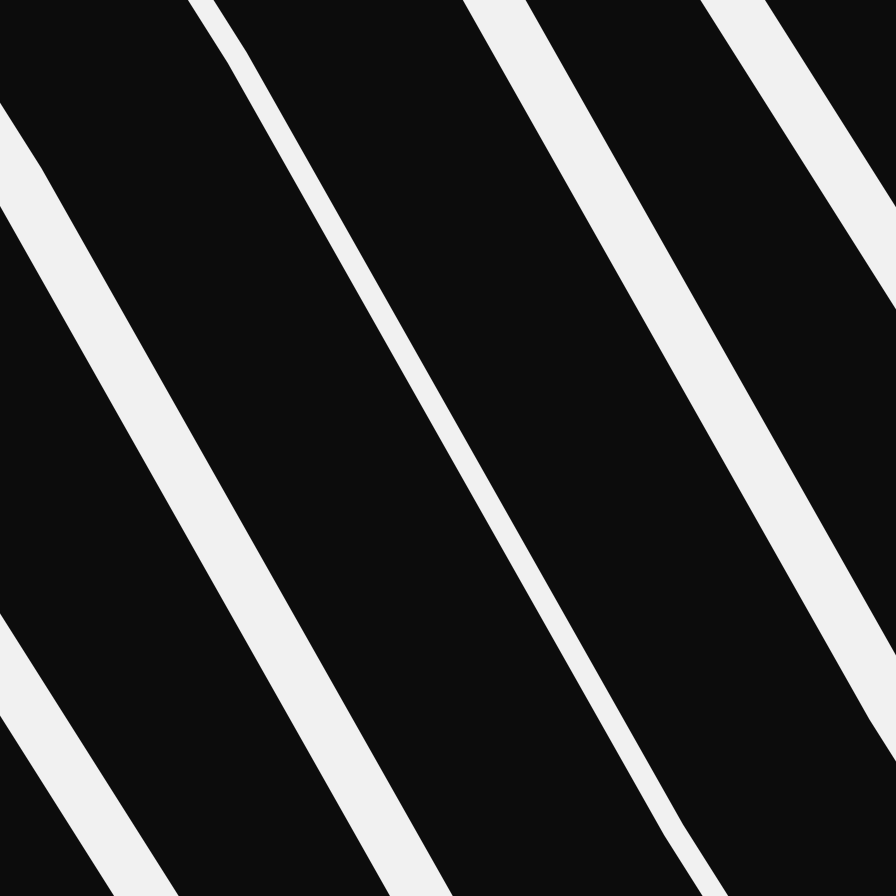
This pattern is drawn by a WebGL 1 fragment shader. Its source:

```glsl
precision highp float;
// Five pale diagonal bars on near-black, slightly kinked, with a thin one in the middle.
uniform vec2 u_resolution;

// Signed distance to bar i, measured in (across, along) coordinates.
float barDistance(vec2 q, float i) {
    float outer = step(1.5, abs(i));
    float center = mix(0.0095 + 0.2814 * i, -0.008 + 0.2722 * i, outer);
    // Inner bars stay straight up to the kink; outer bars lean all the way.
    float straightHalf = mix(0.495, 0.0, outer);
    float lean = 0.0494 * sign(q.y) * max(abs(q.y) - straightHalf, 0.0);
    float halfWidth = mix(0.0121, 0.0305, step(0.5, abs(i)));
    return abs(q.x - center - lean) - halfWidth;
}

void main() {
    // Centered canvas units, turned so that y runs down along the bars.
    vec2 p = gl_FragCoord.xy / u_resolution - 0.5;
    vec2 q = vec2(dot(p, vec2(0.8706, 0.492)), dot(p, vec2(0.492, -0.8706)));

    float nearest = 1.0;
    for (int k = -2; k <= 2; k++) {
        nearest = min(nearest, barDistance(q, float(k)));
    }

    // Edge smoothed over about one pixel.
    float pixel = 1.0 / min(u_resolution.x, u_resolution.y);
    float bar = 1.0 - smoothstep(-0.7 * pixel, 0.7 * pixel, nearest);
    gl_FragColor = vec4(mix(vec3(0.048), vec3(0.945), bar), 1.0);
}
```
